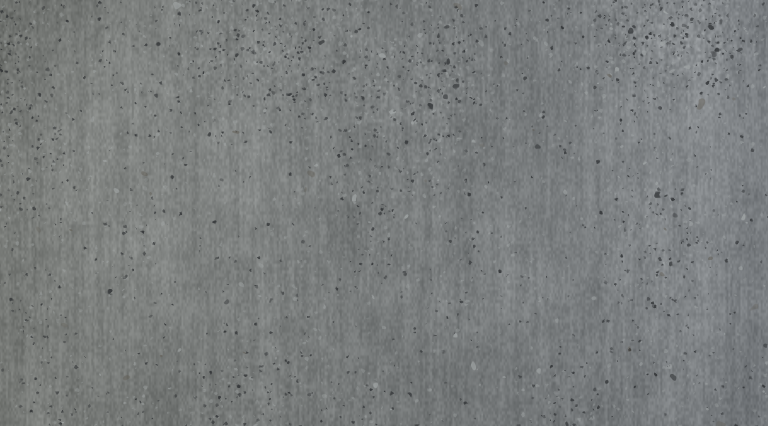
Write a WebGL 1 fragment shader that draws this texture.

```glsl
precision highp float;
uniform vec2 u_resolution;

float hash(vec2 p, float seed) {
  vec3 q = fract(vec3(p.xyx) * vec3(0.1031, 0.103, 0.0973) + seed * 0.137);
  q += dot(q, q.yzx + 33.33);
  return fract((q.x + q.y) * q.z);
}

float noise(vec2 p, float seed) {
  vec2 cell = floor(p);
  vec2 f = fract(p);
  f = f * f * (3.0 - 2.0 * f);
  float low = mix(hash(cell, seed), hash(cell + vec2(1.0, 0.0), seed), f.x);
  float high = mix(hash(cell + vec2(0.0, 1.0), seed), hash(cell + 1.0, seed), f.x);
  return mix(low, high, f.y);
}

float fbm(vec2 p, float seed) {
  float sum = 0.0;
  float amplitude = 0.5;
  for (int i = 0; i < 4; i++) {
    sum += amplitude * noise(p, seed + float(i));
    p = p * 2.03 + 7.1;
    amplitude *= 0.5;
  }
  return sum / 0.9375;
}

// Soft round area where the surface is broken up
float cluster(vec2 uv, vec2 center, vec2 size) {
  vec2 d = (uv - center) / size;
  return exp(-dot(d, d));
}

// Scattered irregular dots; radius is a fraction of one grid cell
float specks(vec2 p, float cells, float density, float radius, float seed) {
  vec2 q = p * cells;
  q += 0.35 * (vec2(noise(q * 2.3, seed + 5.0), noise(q * 2.3, seed + 6.0)) - 0.5);
  vec2 home = floor(q);
  float blur = 0.8 * cells / u_resolution.y;
  float cover = 0.0;
  for (int y = -1; y <= 1; y++) {
    for (int x = -1; x <= 1; x++) {
      vec2 cell = home + vec2(float(x), float(y));
      vec2 center = cell + vec2(hash(cell, seed), hash(cell, seed + 1.0));
      float size = radius * mix(0.35, 1.0, pow(hash(cell, seed + 2.0), 2.0));
      float dotMask = 1.0 - smoothstep(size - blur, size + blur, length(q - center));
      float strength = mix(0.45, 1.0, hash(cell, seed + 4.0));
      cover = max(cover, dotMask * strength * step(hash(cell, seed + 3.0), density));
    }
  }
  return cover;
}

void main() {
  vec2 uv = gl_FragCoord.xy / u_resolution;
  vec2 p = gl_FragCoord.xy / u_resolution.y;

  // Worn areas: a few large ones, broken up by noise
  float worn = cluster(uv, vec2(0.33, 0.9), vec2(0.10, 0.17));
  worn += cluster(uv, vec2(0.87, 0.92), vec2(0.12, 0.16));
  worn += 0.9 * cluster(uv, vec2(0.0, 0.82), vec2(0.06, 0.32));
  worn += 0.5 * cluster(uv, vec2(0.57, 0.8), vec2(0.09, 0.2));
  worn += 0.6 * cluster(uv, vec2(0.85, 0.42), vec2(0.06, 0.2));
  worn += 0.4 * cluster(uv, vec2(0.34, 0.08), vec2(0.08, 0.15));
  float patches = smoothstep(0.5, 0.75, fbm(p * vec2(6.0, 4.5), 11.0));
  worn = clamp(worn * (0.35 + 0.9 * fbm(p * 9.0, 21.0)) + 0.3 * patches, 0.0, 1.0);

  // Broad lighting and cloudy stains
  float tone = 0.487;
  tone += 0.022 * cluster(uv, vec2(0.2, 0.65), vec2(0.2, 0.5));
  tone += 0.03 * cluster(uv, vec2(0.9, 0.65), vec2(0.14, 0.5));
  tone -= 0.055 * cluster(uv, vec2(0.0, 1.0), vec2(0.12, 0.4));
  tone -= 0.025 * (1.0 - smoothstep(0.0, 0.35, uv.y));
  tone += 0.08 * (fbm(p * vec2(5.0, 3.0), 31.0) - 0.5);
  tone += 0.06 * (fbm(p * 22.0, 41.0) - 0.5);

  // Vertical brushing and fine grain
  tone += 0.038 * (noise(p * vec2(42.0, 1.5), 51.0) - 0.5);
  tone += 0.05 * (noise(p * vec2(170.0, 9.0), 61.0) - 0.5);
  tone += 0.075 * (noise(p * vec2(250.0, 130.0), 71.0) - 0.5);
  tone += 0.09 * worn * (noise(p * 120.0, 81.0) - 0.4);

  // Warm grey on the left, cool grey on the right
  vec3 tint = mix(vec3(-0.006, 0.005, -0.008), vec3(-0.014, 0.002, 0.016), uv.x);
  vec3 color = vec3(tone) + tint;

  // Pale aggregate grains
  float pale = 0.65 * specks(p, 85.0, 0.05 + 0.32 * worn, 0.38, 101.0);
  pale = max(pale, specks(p, 36.0, 0.025 + 0.09 * worn, 0.25, 111.0));
  color = mix(color, vec3(0.66, 0.68, 0.68), 0.68 * pale);

  // Dark pits and faint brown stains
  float pits = specks(p, 95.0, 0.025 + 0.36 * worn, 0.38, 121.0);
  pits = max(pits, specks(p, 48.0, 0.012 + 0.22 * worn * worn, 0.3, 131.0));
  color = mix(color, vec3(0.17, 0.18, 0.19), 0.82 * pits);
  color = mix(color, vec3(0.36, 0.34, 0.30), 0.5 * specks(p, 24.0, 0.03, 0.22, 141.0));

  gl_FragColor = vec4(clamp(color, 0.0, 1.0), 1.0);
}
```
